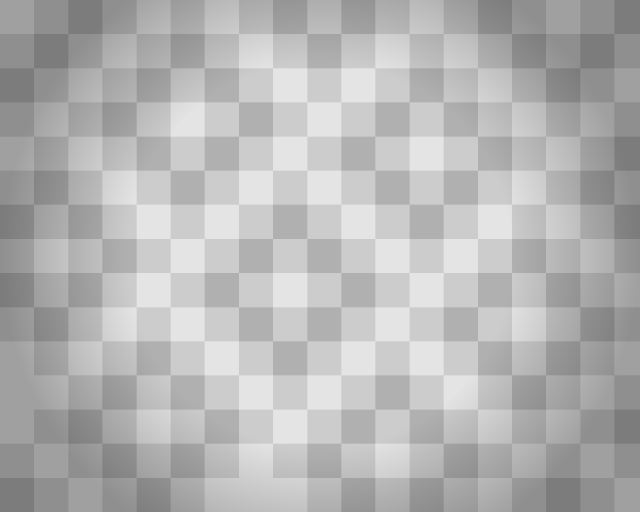
A Shadertoy shader for this pattern:

```glsl
// Grey three-tone checker of diagonal woven diamonds under a soft round vignette.

const float ROWS = 15.0;              // tiles down the canvas
const vec2  HUB = vec2(8.0, 8.0);     // tile at the centre of the diamonds, from top left
const float LIGHT = 0.894;
const float MID = 0.800;
const float DARK = 0.692;
const vec2  MERGED_LEFT = vec2(0.0, 11.0);   // mid tiles fused with light neighbours
const vec2  MERGED_BASE = vec2(7.0, 14.0);
const float FADE_START = 0.30;        // vignette radii, in canvas widths
const float FADE_END = 0.50;
const float FADE_DEPTH = 0.30;
const int   SUBSAMPLES = 3;           // per axis, smooths the tile edges
const float PI = 3.14159265;

// True when whole number n leaves the remainder r on division by m.
bool congruent(float n, float r, float m) {
    return mod(n - r + 0.5, m) < 1.0;
}

// Light or dark choice along the two diagonal directions.
bool isLight(float a, float b) {
    if (congruent(a, 2.0, 4.0)) return true;
    if (congruent(a, 0.0, 4.0)) return congruent(b, a / 4.0, 2.0);
    float shift = floor(sin(PI * a / 8.0) + 0.5);
    return congruent(b, 2.0 - shift, 4.0);
}

float tileTone(vec2 tile) {
    if (tile == MERGED_LEFT || tile == MERGED_BASE) return LIGHT;
    vec2 p = tile - HUB;
    if (congruent(p.x + p.y, 1.0, 2.0)) return MID;
    return isLight(0.5 * (p.x + p.y), 0.5 * (p.x - p.y)) ? LIGHT : DARK;
}

float vignette(vec2 fragCoord) {
    float radius = length(fragCoord - 0.5 * iResolution.xy) / iResolution.x;
    float fade = clamp((radius - FADE_START) / (FADE_END - FADE_START), 0.0, 1.0);
    return 1.0 - FADE_DEPTH * fade;
}

void mainImage(out vec4 fragColor, in vec2 fragCoord) {
    // Average the tones inside the pixel, rows counted from the top.
    float tone = 0.0;
    for (int y = 0; y < SUBSAMPLES; y++) {
        for (int x = 0; x < SUBSAMPLES; x++) {
            vec2 offset = (vec2(x, y) + 0.5) / float(SUBSAMPLES) - 0.5;
            vec2 point = fragCoord + offset;
            point.y = iResolution.y - point.y;
            tone += tileTone(floor(point * ROWS / iResolution.y));
        }
    }
    tone /= float(SUBSAMPLES * SUBSAMPLES);

    fragColor = vec4(vec3(tone * vignette(fragCoord)), 1.0);
}
```
